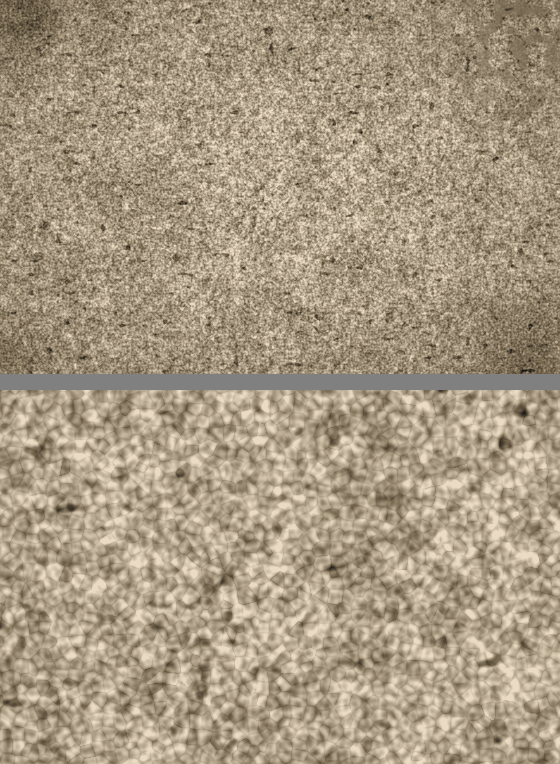
Top: the whole. Bottom: its middle third, enlarged.
Write a WebGL 1 fragment shader that draws this texture.

```glsl
precision highp float;
// Weathered sepia concrete: cellular sand grains and layered gradient noise
// set one tone, which pits, stains, worn patches, scratches and a vignette
// modify before it is tinted from dark umber to pale sand.
uniform vec2 u_resolution;

float hash(vec2 c) {
  vec3 q = fract(c.xyx * 0.1031);
  q += dot(q, q.yzx + 33.33);
  return fract((q.x + q.y) * q.z);
}

vec2 hash2(vec2 c) {
  return vec2(hash(c), hash(c + 71.7));
}

float slope(vec2 cell, vec2 offset) {
  float angle = 6.2832 * hash(cell);
  return dot(vec2(cos(angle), sin(angle)), offset);
}

// Gradient noise, roughly -1 to 1
float noise(vec2 p) {
  vec2 i = floor(p), f = fract(p);
  vec2 w = f * f * f * (f * (f * 6.0 - 15.0) + 10.0);
  vec2 e = vec2(1.0, 0.0);
  float low = mix(slope(i, f), slope(i + e.xy, f - e.xy), w.x);
  float high = mix(slope(i + e.yx, f - e.yx), slope(i + e.xx, f - e.xx), w.x);
  return 1.5 * mix(low, high, w.y);
}

// Sand grains: x is the tone of the nearest grain, y the distance to its gap
vec2 grains(vec2 p) {
  vec2 i = floor(p), f = fract(p);
  float nearest = 8.0, second = 8.0, tone = 0.0;
  for (int y = -1; y <= 1; y++) {
    for (int x = -1; x <= 1; x++) {
      vec2 cell = vec2(float(x), float(y));
      float d = length(cell + hash2(i + cell) - f);
      if (d < nearest) {
        second = nearest;
        nearest = d;
        tone = hash(i + cell + 19.3);
      } else {
        second = min(second, d);
      }
    }
  }
  return vec2(tone, second - nearest);
}

float blob(vec2 p, vec2 center, float radius) {
  vec2 d = (p - center) / radius;
  return exp(-dot(d, d));
}

float segment(vec2 p, vec2 a, vec2 b) {
  vec2 ab = b - a;
  return length(p - a - ab * clamp(dot(p - a, ab) / dot(ab, ab), 0.0, 1.0));
}

void main() {
  vec2 p = gl_FragCoord.xy / u_resolution.y;
  vec2 uv = gl_FragCoord.xy / u_resolution;
  float aspect = u_resolution.x / u_resolution.y;
  float ragged = noise(p * 34.0 + 5.0);
  float rough = noise(p * 78.0 + 13.0);

  // Sandy surface from broad mottling down to fine grit
  vec2 grain = grains(p * 96.0);
  float tone = 0.665 + 0.06 * noise(p * 9.0) + 0.1 * ragged + 0.14 * rough;
  tone += 0.2 * noise(p * 157.0 + 31.0);
  tone += 0.13 * (grain.x - 0.5) + 0.08 * (smoothstep(0.0, 0.3, grain.y) - 0.65);

  // Flat worn patches in the upper right
  float worn = blob(p, vec2(aspect - 0.1, 0.93), 0.24);
  worn *= smoothstep(0.05, 0.25, noise(p * 22.0 + 47.0) + 0.3 * rough);
  tone = mix(tone, 0.54, 0.75 * worn);

  // Small shadowed pits, slightly wider than tall
  float pit = noise(p * vec2(42.0, 58.0) + 83.0) + 0.25 * noise(p * 11.0 + 7.0);
  tone -= 0.27 * smoothstep(0.5, 0.85, pit);

  // Broad stains near the corners and on the left
  float stain = blob(p, vec2(0.06, 0.96), 0.1) + 0.7 * blob(p, vec2(aspect - 0.08, 0.04), 0.13);
  stain += 0.35 * blob(p, vec2(0.38, 0.45), 0.12) + 0.4 * blob(p, vec2(0.02, 0.06), 0.06);
  tone -= 0.24 * stain * clamp(0.8 + 0.9 * ragged + 0.5 * rough, 0.0, 1.6);

  // Scattered ragged dark spots and pale chips
  for (int k = 0; k < 16; k++) {
    vec2 seed = vec2(float(k) * 3.7 + 1.0, 8.3);
    float size = mix(0.006, 0.018, pow(hash(seed + 40.0), 3.0));
    vec2 center = hash2(seed) * vec2(aspect, 1.0);
    float spot = blob(p, center, size) + 0.25 * ragged + 0.2 * rough;
    tone -= 0.27 * smoothstep(0.35, 0.75, spot) * smoothstep(3.0, 1.0, length(p - center) / size);
    vec2 chip = hash2(seed + 90.0) * vec2(0.6 * aspect, 1.0);
    tone += 0.13 * blob(p, chip, 0.6 * size + 0.004) * (1.0 + ragged);
  }

  // Short pale scratches on the left, mostly level
  vec2 wobble = 0.003 * vec2(rough, ragged);
  for (int k = 0; k < 10; k++) {
    vec2 seed = vec2(float(k) * 5.3 + 2.0, 61.0);
    vec2 start = vec2(0.1, 0.15) + hash2(seed) * vec2(0.36, 0.7);
    vec2 reach = vec2(0.01 + 0.04 * hash(seed + 7.0), 0.03 * (hash(seed + 15.0) - 0.6));
    float d = segment(p + wobble, start, start + reach);
    tone += 0.16 * smoothstep(0.0035, 0.0005, d) * clamp(0.7 + rough, 0.0, 1.0);
  }

  // Vignette, then a warm tint that fades in the shadows
  vec2 fromCenter = uv - 0.5;
  tone *= 1.06 - 0.5 * dot(fromCenter, fromCenter);
  tone = clamp(tone, 0.09, 0.92);
  vec3 color = tone - vec3(0.0, 0.06, 0.152) * smoothstep(0.0, 0.5, tone);
  gl_FragColor = vec4(color, 1.0);
}
```
